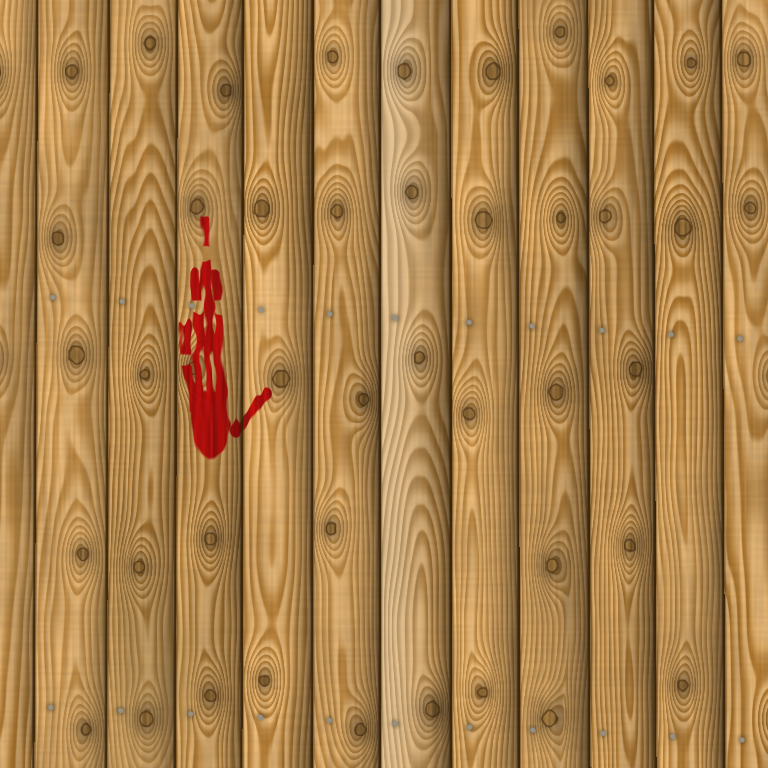
Reproduce this texture procedurally as a WebGL 2 fragment shader.

```glsl
#version 300 es
precision highp float;

uniform vec2 u_resolution;
out vec4 fragColor;

const float PITCH = 0.0895;       // board width
const float FIRST_SEAM = 0.05;
const float SEAM_JITTER = 0.006;
const float SEAM_LEAN = 0.011;
const float SEAM_WIDTH = 0.0045;
const float SHADOW_WIDTH = 0.014;
const float RINGS = 14.0;         // growth rings per board width
const int KNOT_ROWS = 5;
const float KNOT_SPACING = 0.21;
const float KNOT_SHARE = 0.8;
const float NAIL_RADIUS = 0.0034;
const float PALE_BOARD = 5.0;
const vec3 EARLYWOOD = vec3(0.82, 0.66, 0.44);
const vec3 LATEWOOD = vec3(0.61, 0.42, 0.17);
const vec3 PALE = vec3(0.90, 0.78, 0.61);
const vec3 WEATHERED = vec3(0.58, 0.49, 0.31);
const vec3 KNOT_CORE = vec3(0.57, 0.42, 0.21);
const vec3 KNOT_RIM = vec3(0.27, 0.17, 0.06);
const vec3 SEAM = vec3(0.21, 0.13, 0.03);
const vec3 NAIL = vec3(0.56, 0.55, 0.50);
const vec3 PAINT = vec3(0.66, 0.03, 0.03);

float hash(vec2 p) {
  return fract(sin(dot(p, vec2(127.1, 311.7))) * 43758.5453);
}

float noise(vec2 p) {
  vec2 i = floor(p), f = fract(p);
  f = f * f * (3.0 - 2.0 * f);
  return mix(mix(hash(i), hash(i + vec2(1, 0)), f.x),
             mix(hash(i + vec2(0, 1)), hash(i + vec2(1, 1)), f.x), f.y);
}

float seamX(float k) {
  return FIRST_SEAM + PITCH * k + SEAM_JITTER * (hash(vec2(k, 3.0)) - 0.5);
}

float segment(vec2 p, vec2 a, vec2 b) {
  vec2 ab = b - a;
  return length(p - a - ab * clamp(dot(p - a, ab) / dot(ab, ab), 0.0, 1.0));
}

// Smeared paint: four broken strokes, a side stroke and a pooled base
float paintMask(vec2 p) {
  float ragged = noise(p * vec2(150.0, 45.0)) - 0.5;
  vec2 q = p + 0.006 * vec2(noise(p * 30.0) - 0.5, ragged);
  float d = segment(q, vec2(0.344, 0.485), vec2(0.307, 0.437)) - 0.007;
  for (int i = 0; i < 4; i++) {
    float n = float(i);
    vec2 tip = vec2(0.239 + 0.0145 * n, 0.715 - 0.07 * abs(n - 2.0));
    vec2 base = vec2(0.253 + 0.0115 * n, 0.465);
    float stroke = segment(q, tip, base) - 0.0055;
    float gap = 0.009 - abs(q.y - tip.y + 0.045);
    d = min(d, max(stroke, gap));
  }
  vec2 pool = (q - vec2(0.273, 0.45)) / vec2(0.025, 0.045);
  d = min(d, (length(pool) - 1.0) * 0.025);
  return 1.0 - smoothstep(-0.0015, 0.0015, d + 0.008 * ragged);
}

void main() {
  vec2 p = gl_FragCoord.xy / u_resolution;
  float px = 1.0 / min(u_resolution.x, u_resolution.y);

  // Board under this point
  float x = p.x - SEAM_LEAN * (p.y - 0.5) * (0.5 - p.x);
  float board = floor((x - FIRST_SEAM) / PITCH);
  if (x < seamX(board)) board -= 1.0;
  else if (x >= seamX(board + 1.0)) board += 1.0;
  float left = seamX(board), right = seamX(board + 1.0);
  float across = (x - left) / (right - left);
  float seed = hash(vec2(board, 17.0));

  // Knots bend the rings around them
  float bulge = 0.0, halo = 0.0, core = 0.0, rim = 0.0;
  for (int k = 0; k < KNOT_ROWS; k++) {
    vec2 id = vec2(board, float(k) + 40.0);
    float present = step(hash(id), KNOT_SHARE);
    float size = mix(0.005, 0.0105, hash(id + 7.3));
    vec2 center = vec2(mix(left, right, 0.5 + 0.5 * (hash(id + 2.1) - 0.5)),
                       0.08 + KNOT_SPACING * float(k) + 0.08 * (hash(id + 5.7) - 0.5));
    vec2 d = vec2(x, p.y) - center;
    float r = length(d * vec2(1.0, 0.9)) + 0.002 * (noise(d * 180.0 + id) - 0.5);
    vec2 spread = d / vec2(0.02, 0.036);
    bulge += present * 0.36 * exp(-dot(spread, spread));
    halo += present * exp(-r * r / (size * size * 5.0));
    core = max(core, present * (1.0 - smoothstep(size - px, size + px, r)));
    rim = max(rim, present * (1.0 - smoothstep(0.0, 0.0022, abs(r - size))));
  }

  // Growth rings: a wandering cut through nested cones
  float u = across - 0.5 + 0.4 * (seed - 0.5);
  u += 0.14 * (noise(vec2(p.y * 5.0, board * 9.0)) - 0.5);
  float depth = 0.75 * noise(vec2(p.y * 2.6 + seed * 20.0, board * 5.0));
  float wobble = 0.07 * noise(vec2(across * 5.0 + board * 8.0, p.y * 11.0));
  float field = RINGS * (sqrt(u * u + depth * depth) + wobble - bulge);
  float phase = fract(field);
  float ring = smoothstep(0.1, 0.8, phase) * (1.0 - smoothstep(0.82, 1.0, phase));
  ring = mix(ring, 0.43, smoothstep(0.35, 0.8, fwidth(field)));

  // Wood colour with fibres, blotches and weathering
  float fibre = noise(vec2(x * 330.0, p.y * 14.0 + board * 3.0)) - 0.5;
  float sawMark = noise(vec2(x * 20.0, p.y * 260.0)) - 0.5;
  float blotch = noise(vec2(x * 18.0 + board * 4.0, p.y * 7.0)) - 0.5;
  float contrast = 0.55 + 0.4 * noise(vec2(board * 6.0, p.y * 4.0));
  vec3 color = mix(EARLYWOOD, LATEWOOD, 0.1 + contrast * ring);
  color *= 1.0 + 0.13 * fibre + 0.05 * sawMark + 0.16 * blotch + 0.12 * (seed - 0.5);
  float pale = (1.0 - step(0.5, abs(board - PALE_BOARD))) * (1.0 - smoothstep(0.1, 0.9, across));
  color = mix(color, PALE * (1.0 - 0.18 * ring), 0.7 * pale);
  float grey = smoothstep(0.45, 0.1, p.y) * smoothstep(0.12, 0.0, abs(p.x - 0.2));
  color = mix(color, WEATHERED, 0.4 * grey * noise(p * vec2(25.0, 9.0)));

  // Knots and nails
  color *= 1.0 - 0.32 * min(halo, 1.0);
  color = mix(color, KNOT_CORE * (0.9 + 0.5 * fibre), 0.75 * core);
  color = mix(color, KNOT_RIM, 0.65 * rim);
  for (int row = 0; row < 2; row++) {
    float drop = row == 0 ? 0.383 + 0.06 * p.x : 0.918 + 0.047 * p.x;
    vec2 nail = vec2(mix(left, right, 0.17 + 0.1 * seed), 1.0 - drop);
    float r = length(vec2(x, p.y) - nail);
    color *= 1.0 - 0.35 * exp(-r * r / 0.00003);
    color = mix(color, NAIL, 1.0 - smoothstep(NAIL_RADIUS - px, NAIL_RADIUS + px, r));
  }

  color = mix(color, PAINT * (0.95 + 0.4 * fibre), 0.95 * paintMask(p));

  // Overlap shading: lit left lip, shadowed right side, dark seam
  float toRight = right - x, toLeft = x - left;
  float shadow = mix(0.28, 0.52, smoothstep(0.2, 0.4, p.x));
  color *= 1.04 - 0.1 * smoothstep(0.4, 1.0, across);
  color *= 1.0 - shadow * exp(-toRight / SHADOW_WIDTH);
  float seam = 1.0 - smoothstep(SEAM_WIDTH * 0.3, SEAM_WIDTH, toRight);
  seam = max(seam, 0.6 * (1.0 - smoothstep(0.0, 0.002 + px, toLeft)));
  color = mix(color, SEAM, 0.85 * seam);
  fragColor = vec4(color, 1.0);
}
```
